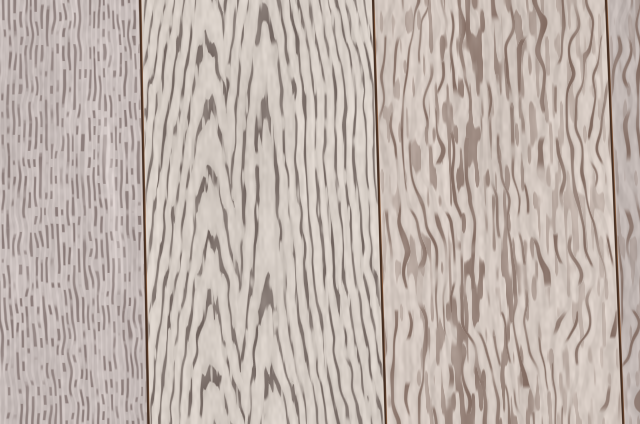
A Shadertoy shader for this texture:

```glsl
// Whitewashed oak planks: dark pore grain, cathedral arches and narrow brown seams.

float hash(vec2 p) {
    p = fract(p * vec2(0.1031, 0.1137));
    p += dot(p, p.yx + 33.33);
    return fract((p.x + p.y) * p.x * 7.31 + p.y * 13.7);
}

float noise(vec2 p) {
    vec2 i = floor(p), f = fract(p);
    f = f * f * (3.0 - 2.0 * f);
    return mix(mix(hash(i), hash(i + vec2(1, 0)), f.x),
               mix(hash(i + vec2(0, 1)), hash(i + vec2(1, 1)), f.x), f.y);
}

// Rounded tip with straight flanks
float arch(float x) { return sqrt(x * x + 0.0025) - 0.05; }

// Two neighbouring columns of nested arches; each unit step is one growth ring
float cathedralRings(vec2 p) {
    p.x += 0.035 * (noise(p * vec2(4, 5)) - 0.5) + 0.014 * (noise(p * vec2(18, 24)) - 0.5);
    float tall = 3.9 * p.y + 0.35 * sin(6.283 * (p.y - 0.05)) - 0.05 + 24.0 * arch(p.x - 0.52);
    float side = 6.5 * p.y - 0.36 + 24.0 * arch(p.x - 0.28);
    return min(tall, side) + 0.3 * (noise(p * vec2(75, 9)) - 0.5);
}

void mainImage(out vec4 fragColor, in vec2 fragCoord) {
    vec2 uv = fragCoord / iResolution.xy;

    // Plank layout: seams lean slightly and spread towards the bottom
    float pitch = mix(0.371, 0.364, uv.y);
    float s = (uv.x - mix(0.232, 0.219, uv.y)) / pitch;
    float plank = floor(s) + 1.0;
    vec2 p = vec2(fract(s), uv.y);
    vec2 q = p + plank * vec2(17.0, 5.0);

    // Ring phase, pore width and dash pattern for each kind of cut
    float rings, width, dashes, clumps = 0.0;
    vec3 wood, pore;
    if (plank < 0.5) {
        rings = 44.0 * p.x + 2.0 * noise(q * vec2(3, 2)) + 0.7 * noise(q * vec2(22, 24));
        width = 0.42;
        dashes = smoothstep(0.38, 0.58, noise(vec2(floor(rings) * 7.0, p.y * 52.0)));
        wood = vec3(0.805, 0.765, 0.755);
        pore = vec3(0.53, 0.47, 0.46);
    } else if (plank < 1.5) {
        rings = cathedralRings(p);
        width = 0.23;
        dashes = smoothstep(0.18, 0.5, noise(q * vec2(85, 24)));
        wood = vec3(0.855, 0.82, 0.79);
        pore = vec3(0.43, 0.38, 0.36);
    } else {
        rings = 19.0 * p.x + 2.6 * noise(q * vec2(5, 3)) + 0.9 * noise(q * vec2(14, 17));
        width = 0.15 + 0.17 * noise(q * vec2(12, 9));
        dashes = smoothstep(0.3, 0.55, noise(vec2(floor(rings) * 7.0, p.y * 17.0)));
        // Extra broken flecks gather around the middle of the plank
        float centre = exp(-pow((p.x - 0.42) / 0.24, 2.0));
        clumps = smoothstep(0.64, 0.8, noise(q * vec2(62, 19)) + 0.12 * centre
                 + 0.2 * (noise(q * vec2(7, 5)) - 0.5)) * (0.3 + 0.6 * centre);
        wood = plank < 2.5 ? vec3(0.84, 0.795, 0.765) : vec3(0.775, 0.735, 0.72);
        pore = vec3(0.50, 0.41, 0.37);
    }

    // Painted surface: broad tint and fine fibres
    vec3 col = wood;
    col += 0.045 * (noise(q * vec2(4, 3)) - 0.5);
    col += 0.05 * (noise(q * vec2(70, 7)) - 0.5) + 0.045 * (noise(q * vec2(90, 60)) - 0.5);

    // Pale slanting streak on the finely pored plank
    float streak = abs(p.x - mix(0.94, 0.76, uv.y) - 0.03 * noise(vec2(uv.y * 6.0, 3.0)));
    float pale = (1.0 - smoothstep(0.005, 0.035, streak)) * step(plank, 0.5)
               * smoothstep(0.25, 0.4, uv.y) * (1.0 - smoothstep(0.7, 0.85, uv.y));
    col += 0.05 * pale;

    // Pores along the rings, with a soft shade around them
    float d = abs(fract(rings) - 0.5) - 0.5 * width;
    float soft = clamp(0.7 * fwidth(rings), 0.02, 0.2);
    float line = (1.0 - smoothstep(-soft, soft, d)) * dashes;
    float ink = max(line, clumps) * mix(0.65, 1.0, noise(q * vec2(30, 14)));
    col -= 0.04 * (1.0 - smoothstep(0.0, 0.22, d));
    col = mix(col, pore, ink * (1.0 - 0.5 * pale));

    // Seams: dark groove with a warm lit flank and a faint bevel
    float edge = (s - round(s)) * pitch;
    float px = 0.7 / iResolution.x;
    float gap = abs(edge);
    col = mix(col, wood * 1.05, 0.5 * (1.0 - smoothstep(0.002, 0.006, gap)));
    vec3 groove = mix(vec3(0.27, 0.18, 0.13), vec3(0.56, 0.36, 0.22),
                      smoothstep(-0.0005, 0.002, edge) * noise(vec2(uv.y * 18.0, round(s) * 9.0)));
    col = mix(col, groove, 1.0 - smoothstep(0.0019 - px, 0.0019 + px, gap));

    fragColor = vec4(clamp(col, 0.0, 1.0), 1.0);
}
```
